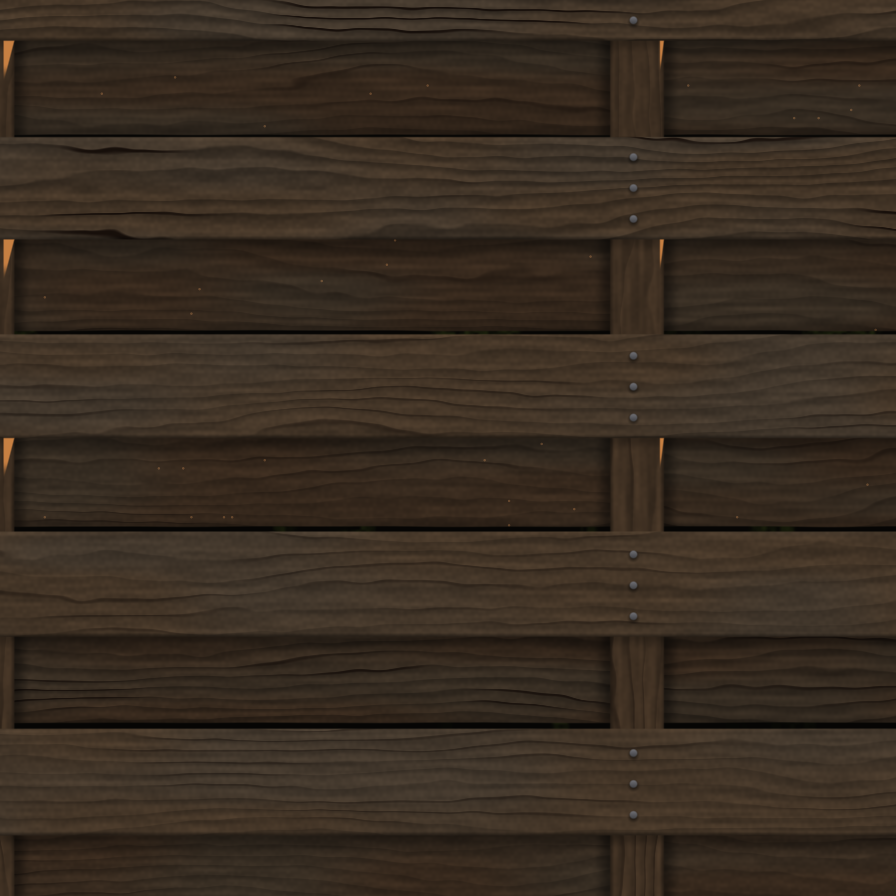
Write a three.js fragment shader that draws this texture.

```glsl
// A weathered timber fence: five front rails over recessed boards and posts.
// Rails and posts repeat by rounding; warped contour rings and stretched
// noise form the grain, with nails, dark gaps, moss and slits of warm light.
varying vec2 vUv;

const float RAIL_PITCH = 0.2217;
const float RAIL_BOTTOM = 0.0677;
const float RAIL_HEIGHT = 0.1190;
const float RAIL_SHRINK = 0.0016;   // height lost per rail going up
const float POST_PITCH = 0.725;
const float POST_X = 0.711;
const float POST_HALF = 0.030;
const float NAIL_X = -0.004;
const float NAIL_START = 0.0228;
const float NAIL_STEP = 0.0345;
const float NAIL_RADIUS = 0.0042;
const float RING_DENSITY = 58.0;
const float EDGE = 0.0012;
const vec3 RAIL_WARM = vec3(0.300, 0.235, 0.172);
const vec3 RAIL_GREY = vec3(0.272, 0.228, 0.182);
const vec3 BOARD_WARM = vec3(0.240, 0.178, 0.126);
const vec3 BOARD_GREY = vec3(0.226, 0.186, 0.143);
const vec3 POST_COLOR = vec3(0.285, 0.217, 0.155);
const vec3 CRACK_COLOR = vec3(0.075, 0.045, 0.030);
const vec3 GAP_COLOR = vec3(0.022, 0.020, 0.014);
const vec3 MOSS_COLOR = vec3(0.105, 0.125, 0.045);
const vec3 NAIL_COLOR = vec3(0.43, 0.43, 0.45);
const vec3 LIGHT_COLOR = vec3(0.78, 0.50, 0.26);

float hash(vec2 p) {
  return fract(sin(dot(p, vec2(127.1, 311.7))) * 43758.5453);
}

float noise(vec2 p) {
  vec2 i = floor(p), f = fract(p);
  f = f * f * (3.0 - 2.0 * f);
  return mix(mix(hash(i), hash(i + vec2(1.0, 0.0)), f.x),
             mix(hash(i + vec2(0.0, 1.0)), hash(i + 1.0), f.x), f.y);
}

// Soft step: 0 below the edge, 1 above it
float above(float edge, float v) {
  return smoothstep(edge - EDGE, edge + EDGE, v);
}

// Grain along x, with dark cracks following some of the ring contours
vec3 wood(vec2 p, float seed, float cracks, vec3 warm, vec3 grey) {
  vec2 q = p + vec2(seed * 7.3, seed * 3.1);
  float warp = 3.2 * noise(q * vec2(3.2, 14.0)) + 0.8 * noise(q * vec2(9.0, 38.0))
             + 0.22 * noise(q * vec2(35.0, 90.0));
  float ring = fract(q.y * RING_DENSITY + warp);
  float late = smoothstep(0.25, 0.88, ring) * (1.0 - smoothstep(0.88, 1.0, ring));
  float streak = noise(q * vec2(9.0, 230.0)) - 0.5;
  float fiber = noise(q * vec2(38.0, 190.0)) - 0.5;
  float grit = noise(q * 240.0) - 0.5;
  float blotch = noise(q * vec2(5.0, 22.0));
  vec3 c = mix(warm, grey, smoothstep(0.2, 0.8, blotch));
  c *= 0.98 + 0.14 * streak + 0.11 * fiber + 0.08 * grit + 0.12 * (blotch - 0.5);
  c *= 1.0 - late * (0.10 + 0.16 * cracks);
  float line = smoothstep(0.74, 0.88, ring) * (1.0 - smoothstep(0.92, 1.0, ring));
  float patchy = smoothstep(0.50, 0.78, noise(q * vec2(5.5, 30.0) + 17.0));
  return mix(c, CRACK_COLOR, line * patchy * cracks * 0.9);
}

void main() {
  vec2 p = vUv;

  // Nearest post, rail and gap
  float postId = floor((p.x - POST_X) / POST_PITCH + 0.5);
  float postX = p.x - POST_X - postId * POST_PITCH;
  float y = p.y - RAIL_BOTTOM;
  float rail = floor((y + 0.05) / RAIL_PITCH);
  float railY = y - rail * RAIL_PITCH;
  float railH = RAIL_HEIGHT - RAIL_SHRINK * rail;
  float gap = floor((y - 0.06) / RAIL_PITCH);
  float drop = (gap + 1.0) * RAIL_PITCH - y;
  float rise = y - gap * RAIL_PITCH - RAIL_HEIGHT + RAIL_SHRINK * gap;

  // Recessed boards, with shade from rail and posts
  float bay = floor((p.x - POST_X) / POST_PITCH);
  float boardCracks = 0.3 + 0.5 * (1.0 - step(0.5, abs(gap)));
  vec3 color = wood(p, gap * 2.7 + bay * 5.9 + 31.0, boardCracks, BOARD_WARM, BOARD_GREY);
  color *= mix(0.66, 1.0, smoothstep(0.0, 0.026, drop));
  color *= mix(0.72, 1.0, smoothstep(0.0, 0.018, rise));
  color *= mix(0.58, 1.0, smoothstep(0.0, 0.020, abs(postX) - POST_HALF));

  // Pale specks on the upper boards
  vec2 cell = floor(p * 110.0);
  float speck = step(0.988, hash(cell + 5.0)) * step(0.5, gap);
  color += speck * vec3(0.20, 0.13, 0.07)
         * (1.0 - smoothstep(0.08, 0.22, length(fract(p * 110.0) - 0.5)));

  // Dark gap with moss, wider towards the ground
  float gapWidth = 0.0068 - 0.0014 * gap + 0.0012 * (noise(vec2(p.x * 14.0, gap)) - 0.5);
  float moss = smoothstep(0.66, 0.86, noise(vec2(p.x * 32.0, gap * 9.0)))
             * noise(p * 190.0) * step(gap, 2.5);
  color = mix(mix(GAP_COLOR, MOSS_COLOR, moss), color, above(gapWidth, rise));

  // Posts with upright grain and light slits beside them
  vec3 post = wood(vec2(p.y, postX * 0.9), postId * 4.0 + 53.0, 0.25,
                   POST_COLOR, POST_COLOR * 0.92);
  post *= mix(0.75, 1.0, smoothstep(0.0, 0.016, drop));
  post *= mix(0.72, 1.0, smoothstep(0.0, 0.005, POST_HALF - abs(postX)));
  color = mix(post, color, above(POST_HALF, abs(postX)));
  float slitWidth = postId < 0.0 ? 0.012 : 0.0045;
  float slitDrop = drop / (postId < 0.0 ? 0.046 : 0.036);
  float side = postX - POST_HALF;
  float slit = above(-slitWidth, side) * (1.0 - above(-slitWidth * slitDrop, side));
  slit *= step(0.5, gap) * (1.0 - smoothstep(0.55, 1.0, slitDrop));
  color = mix(color, LIGHT_COLOR, slit);

  // Front rails, with worn upper edge and shaded lower edge
  float railCracks = mix(0.32, 1.0, smoothstep(1.8, 3.0, rail));
  vec3 front = wood(p, rail * 3.7 + 11.0, railCracks, RAIL_WARM, RAIL_GREY);
  front *= 1.0 + 0.10 * smoothstep(railH - 0.006, railH - 0.002, railY);
  front *= mix(0.62, 1.0, smoothstep(0.0, 0.005, railY));

  // Three nails where each rail crosses a post
  float nailId = clamp(floor((railY - NAIL_START) / NAIL_STEP + 0.5), 0.0, 2.0);
  vec2 nail = vec2(postX - NAIL_X, railY - NAIL_START - nailId * NAIL_STEP);
  front *= mix(0.55, 1.0, smoothstep(0.002, 0.008, length(nail + vec2(0.0, 0.002))));
  float shine = 0.8 + 50.0 * nail.y;
  front = mix(NAIL_COLOR * shine, front, above(NAIL_RADIUS, length(nail)));

  color = mix(color, front, above(0.0, railY) * (1.0 - above(railH, railY)));
  gl_FragColor = vec4(color, 1.0);
}
```
